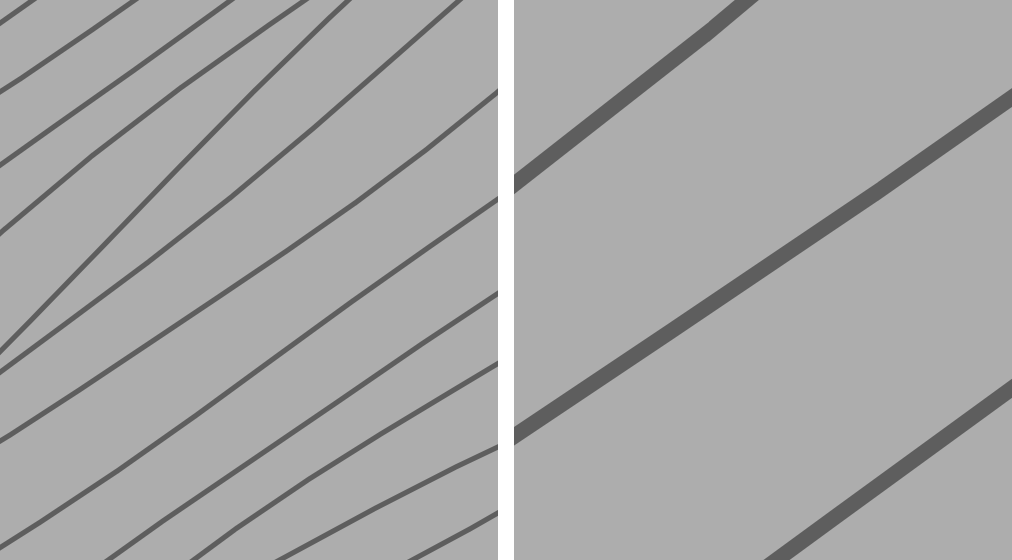
Left, the full canvas; right, a detail of the centre.
Give the GLSL for this pattern, as a Shadertoy shader.

```glsl
// Dark contour-like lines running diagonally over flat grey.
// Each line is a gently bent height curve whose offset, slope and bend vary
// with its index; straight segments between knots give a faint faceting.

// Height of line i at horizontal position x, in canvas heights.
float lineHeight(float i, float x) {
    float u = x - 0.444;
    float offset = -0.184 + 0.137 * i + 0.05 * cos(0.9 * (i - 6.7));
    float slope = 0.45 + 0.25 * smoothstep(0.5, 2.0, i)
                + 0.3 * exp(-1.5 * (i - 6.8) * (i - 6.8))
                + 0.1 * smoothstep(10.0, 11.0, i);
    float bend = -0.12 * cos(1.1 * (i - 8.0));
    float wobble = 0.005 * sin(7.0 * x + 2.4 * i);
    return offset + slope * u + bend * u * u + wobble;
}

// Distance from p to line i, following straight segments between knots.
float lineDistance(float i, vec2 p) {
    float spacing = 0.12 + 0.04 * fract(i * 0.618);
    float phase = fract(i * 0.37);
    float t = p.x / spacing + phase;
    float x0 = (floor(t) - phase) * spacing;
    float h0 = lineHeight(i, x0);
    float h1 = lineHeight(i, x0 + spacing);
    float slope = (h1 - h0) / spacing;
    return abs(p.y - mix(h0, h1, fract(t))) / sqrt(1.0 + slope * slope);
}

void mainImage(out vec4 fragColor, in vec2 fragCoord) {
    vec2 p = fragCoord / iResolution.y;
    float pixel = 1.0 / iResolution.y;
    vec3 ground = vec3(0.68);
    vec3 lineGrey = vec3(0.37);

    // Nearest of all lines.
    float d = 1.0;
    for (int i = 0; i < 12; i++) {
        d = min(d, lineDistance(float(i), p));
    }

    // Stroke with a soft edge about one pixel wide.
    float halfWidth = 0.0046;
    float ink = 1.0 - smoothstep(-0.65 * pixel, 0.65 * pixel, d - halfWidth);
    fragColor = vec4(mix(ground, lineGrey, ink), 1.0);
}
```
